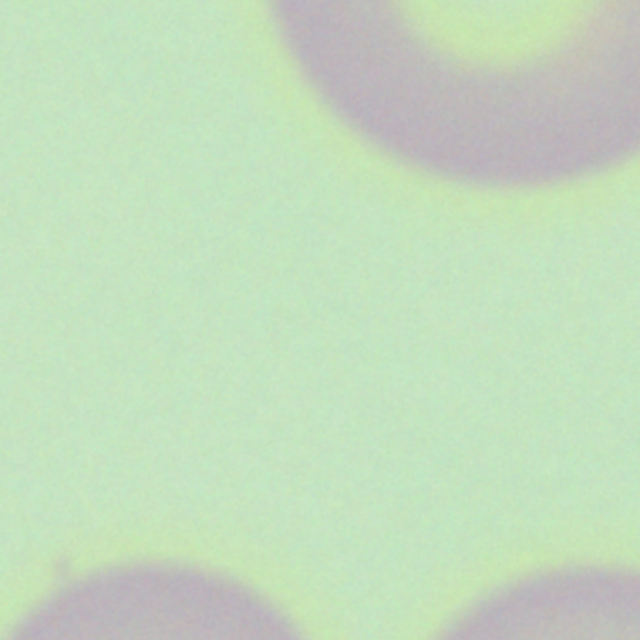
A WebGL 1 fragment shader for this background:

```glsl
precision highp float;
// Soft grey ring and two blurred grey discs on a pale, finely mottled green field.

uniform vec2 u_resolution;

const vec3 MINT = vec3(0.772, 0.893, 0.755);
const vec3 LIME = vec3(0.785, 0.895, 0.695);
const vec3 MAUVE = vec3(0.735, 0.710, 0.730);
const vec3 WARM_GREY = vec3(0.752, 0.752, 0.728);
const vec3 BLUSH = vec3(0.800, 0.785, 0.710);

vec3 hash3(vec2 cell) {
  vec3 p = fract(cell.xyx * vec3(0.1031, 0.1030, 0.0973));
  p += dot(p, p.yxz + 33.33);
  return fract((p.xxy + p.yzz) * p.zyx);
}

// Cellular noise: random tints blended by closeness to jittered points.
vec3 cellTint(vec2 p) {
  vec2 base = floor(p);
  vec3 sum = vec3(0.0);
  float total = 0.0;
  for (int j = -1; j <= 1; j++) {
    for (int i = -1; i <= 1; i++) {
      vec2 cell = base + vec2(float(i), float(j));
      vec2 offset = cell + hash3(cell + 71.0).xy - p;
      float weight = exp(-4.0 * dot(offset, offset));
      sum += weight * (hash3(cell) - 0.5);
      total += weight;
    }
  }
  return sum / total;
}

// Broad drift made of layered sines.
float drift(vec2 p) {
  return 0.5 * sin(5.0 * p.x + 3.0 * p.y)
       + 0.3 * sin(11.0 * p.y - 7.0 * p.x + 1.3)
       + 0.2 * sin(17.0 * p.x + 13.0 * p.y + 2.1);
}

float circle(vec2 p, vec2 center, float radius) {
  return length(p - center) - radius;
}

// Coverage of a shape with a blurred edge.
float softFill(float dist, float blur) {
  return 1.0 - smoothstep(-blur, blur, dist);
}

// Glow that peaks near an edge and fades away from it.
float halo(float dist, float width) {
  float d = (dist - 0.015) / width;
  return exp(-d * d);
}

// Grey body colour: mauve at the rim, warmer deeper inside.
vec3 bodyColor(float dist, float depth) {
  return mix(MAUVE, WARM_GREY, smoothstep(0.04, depth, -dist));
}

void main() {
  vec2 uv = gl_FragCoord.xy / u_resolution;

  // Distances to the ring outline, its hole and the lower discs
  float ring = circle(uv, vec2(0.801, 1.102), 0.393);
  float hole = circle(uv, vec2(0.775, 1.059), 0.163);
  float leftDisc = circle(uv, vec2(0.243, -0.167), 0.287);
  float rightDisc = circle(uv, vec2(0.931, -0.210), 0.325);

  // Green field with lime fringes
  vec3 color = MINT + vec3(0.006, 0.001, 0.003) * drift(uv);
  float outside = min(ring, min(leftDisc, rightDisc));
  color = mix(color, LIME, 0.75 * halo(outside, 0.055));

  // Ring, with a soft inner edge blushing toward the right
  vec3 ringColor = bodyColor(ring, 0.2);
  float blushSide = smoothstep(0.80, 0.94, uv.x) * halo(hole, 0.05);
  ringColor = mix(ringColor, BLUSH, 0.6 * blushSide);
  color = mix(color, ringColor, softFill(ring, 0.028));

  // Hole, lime at its border and mint in the middle
  vec3 holeColor = mix(LIME, MINT, smoothstep(0.04, 0.12, -hole));
  color = mix(color, holeColor, softFill(hole, 0.036));

  // Lower discs
  color = mix(color, bodyColor(leftDisc, 0.18), softFill(leftDisc, 0.026));
  color = mix(color, bodyColor(rightDisc, 0.11), softFill(rightDisc, 0.028));

  // Faint nub on the left disc
  vec2 nub = (uv - vec2(0.097, 0.108)) / vec2(0.017, 0.026);
  color = mix(color, MAUVE, 0.5 * exp(-dot(nub, nub)));

  // Fine and coarse coloured mottling
  color += 0.032 * cellTint(uv * 190.0);
  color += 0.016 * cellTint(uv * 60.0 + 37.0);

  gl_FragColor = vec4(color, 1.0);
}
```
